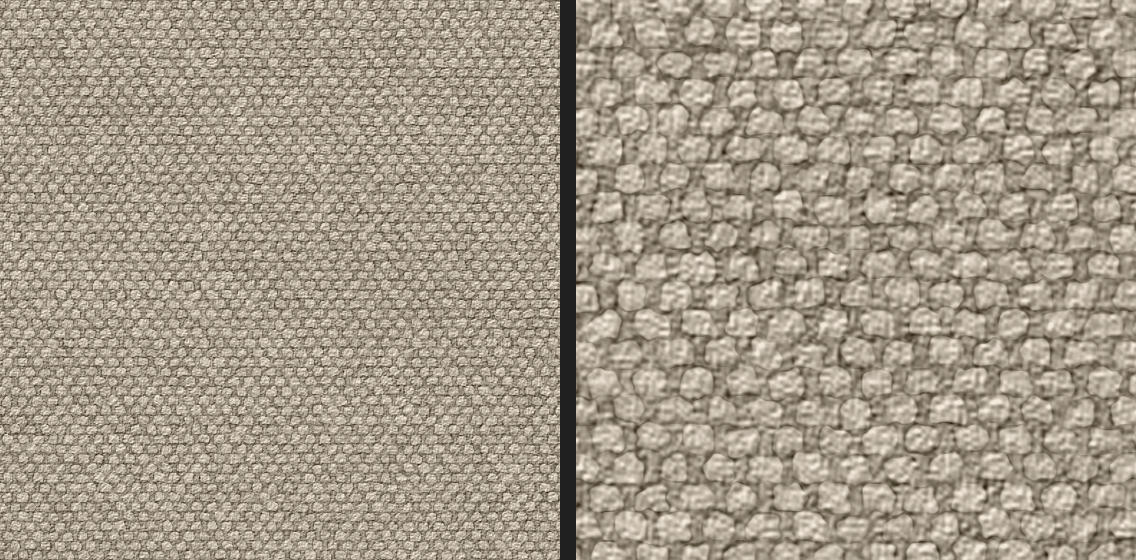
Left: the whole. Right: its middle third, enlarged.
A WebGL 1 fragment shader for this texture:

```glsl
precision highp float;
// Basket-woven beige upholstery cloth: staggered pale weft bumps over darker warp threads.

uniform vec2 u_resolution;

const vec2 REPEATS = vec2(37.0, 58.0);  // bumps across, rows down
const float CELL_ASPECT = 1.57;         // cell width over row height
const vec3 SHADE_COLOR = vec3(0.37, 0.33, 0.26);
const vec3 LIGHT_COLOR = vec3(0.88, 0.84, 0.78);

float hash(vec2 p) {
  return fract(sin(dot(p, vec2(127.1, 311.7))) * 43758.5453);
}

float noise(vec2 p) {
  vec2 i = floor(p);
  vec2 f = fract(p);
  f = f * f * (3.0 - 2.0 * f);
  float low = mix(hash(i), hash(i + vec2(1.0, 0.0)), f.x);
  float high = mix(hash(i + vec2(0.0, 1.0)), hash(i + vec2(1.0, 1.0)), f.x);
  return mix(low, high, f.y);
}

float roundedBox(vec2 p, vec2 halfSize, float radius) {
  vec2 q = abs(p) - halfSize + radius;
  return length(max(q, 0.0)) + min(max(q.x, q.y), 0.0) - radius;
}

// Cell index (xy) and centred position (zw) in a row whose odd rows are staggered.
vec4 brickCell(vec2 grid, float row) {
  float x = grid.x + 0.5 * mod(row, 2.0);
  return vec4(floor(x), row, fract(x) - 0.5, grid.y - row - 0.5);
}

// Weft bump with a rounder top: signed distance (x) and tone lit from above (y).
vec2 weftBump(vec4 cell) {
  float seed = hash(cell.xy);
  float shift = hash(cell.xy + 47.9) - 0.5;
  vec2 p = cell.zw * vec2(CELL_ASPECT, 1.0) - vec2(0.12, 0.10) * shift;
  p.y += 0.25 * shift * p.x;
  vec2 halfSize = vec2(0.50 + 0.10 * hash(cell.xy + 19.3), 0.42 + 0.07 * seed);
  float d = roundedBox(p, halfSize, mix(0.20, 0.40, smoothstep(-0.2, 0.2, p.y)));
  float dome = smoothstep(0.0, 0.20, -d);
  float tone = 0.60 + 0.13 * dome + 0.16 * p.y + 0.10 * (seed - 0.5);
  return vec2(d, tone);
}

// Warp thread between two bumps, with a dark crevice on either side.
float warpTone(vec4 cell) {
  float x = 0.5 - abs(cell.z);
  float seed = hash(vec2(floor(cell.x + cell.z + 1.0), cell.y) + 83.1);
  float roundness = 1.0 - smoothstep(0.06, 0.20, x);
  return 0.30 + 0.20 * roundness + 0.10 * (seed - 0.5);
}

// Brightness of the weave, in cells of one bump each.
float weave(vec2 grid, float pixel) {
  float row = floor(grid.y);
  vec2 nearest = vec2(10.0, 0.0);
  for (int k = -1; k <= 1; k++) {
    vec2 bump = weftBump(brickCell(grid, row + float(k)));
    if (bump.x < nearest.x) nearest = bump;
  }
  // Crevice shadow, broken into short dashes.
  float dashes = smoothstep(0.25, 0.75, noise(grid * vec2(3.0, 3.5) + 5.1));
  float shadow = (0.10 + 0.42 * dashes) * exp(-12.0 * max(nearest.x, 0.0));
  float ground = warpTone(brickCell(grid, row)) - shadow;
  float softness = max(0.07, pixel);
  return mix(nearest.y, ground, smoothstep(-softness, softness, nearest.x));
}

// Difference of two nearby noise samples: crisp relief without broad blotches.
float relief(vec2 p, vec2 offset) {
  return noise(p) - noise(p + offset);
}

// Embossed fibres, fine and slanted, centred on zero.
float fibres(vec2 uv) {
  vec2 slanted = vec2(uv.x + 0.4 * uv.y, uv.y - 0.3 * uv.x);
  float fine = relief(uv * vec2(390.0, 410.0), vec2(0.6, -1.1));
  float strands = relief(slanted * vec2(200.0, 310.0) + 31.7, vec2(0.3, -1.0));
  return 0.46 * fine + 0.34 * strands;
}

// Uneven yarn thickness: row streaks and broad patches.
float yarnDrift(vec2 uv) {
  float streaks = noise(uv * vec2(5.0, 58.0) + 7.3) - 0.5;
  float patches = noise(uv * 6.0 + 53.1) - 0.5;
  return 0.04 * streaks + 0.03 * patches;
}

void main() {
  vec2 uv = gl_FragCoord.xy / u_resolution;

  // Slight wander of the threads and frayed bump outlines.
  vec2 wander = vec2(noise(uv * 24.0), noise(uv * 24.0 + 61.0)) - 0.5;
  vec2 fray = vec2(noise(uv * 170.0 + 9.0), noise(uv * 170.0 + 37.0)) - 0.5;
  vec2 grid = (uv + 0.0028 * wander + 0.0040 * fray) * REPEATS;

  float tone = weave(grid, 0.5 * REPEATS.y / u_resolution.y);
  tone += fibres(uv) + yarnDrift(uv) + 0.03;
  tone = clamp(tone, -0.5, 1.15);
  gl_FragColor = vec4(mix(SHADE_COLOR, LIGHT_COLOR, tone), 1.0);
}
```
